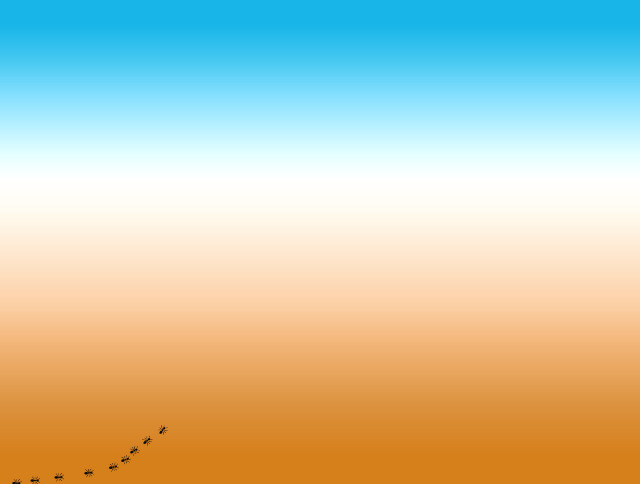
Write a WebGL 2 fragment shader that draws this background.

```glsl
#version 300 es
precision highp float;
// A blue sky fading through white into orange sand, with a small trail of ants.

uniform vec2 u_resolution;
out vec4 fragColor;

const int ANT_COUNT = 9;
const float ANT_SIZE = 0.0094;
const vec3 ANT_COLOR = vec3(0.06, 0.04, 0.03);

// Colour stops: rgb, then depth below the top edge.
const vec4 STOPS[10] = vec4[10](
    vec4(0.09, 0.71, 0.91, 0.05),
    vec4(0.26, 0.78, 0.94, 0.12),
    vec4(0.53, 0.88, 1.00, 0.20),
    vec4(0.90, 1.00, 1.00, 0.32),
    vec4(1.00, 1.00, 1.00, 0.37),
    vec4(1.00, 0.99, 0.95, 0.43),
    vec4(0.99, 0.82, 0.66, 0.625),
    vec4(0.95, 0.71, 0.47, 0.71),
    vec4(0.86, 0.57, 0.24, 0.84),
    vec4(0.84, 0.50, 0.11, 0.94));

vec3 skyToSand(float depth) {
    vec3 color = STOPS[0].rgb;
    for (int i = 1; i < 10; i++) {
        float t = (depth - STOPS[i - 1].w) / (STOPS[i].w - STOPS[i - 1].w);
        color = mix(color, STOPS[i].rgb, clamp(t, 0.0, 1.0));
    }
    return color;
}

float segmentDistance(vec2 p, vec2 a, vec2 b) {
    vec2 ab = b - a;
    float t = clamp(dot(p - a, ab) / dot(ab, ab), 0.0, 1.0);
    return length(p - a - ab * t);
}

float ellipseDistance(vec2 p, vec2 center, vec2 radius) {
    return (length((p - center) / radius) - 1.0) * min(radius.x, radius.y);
}

float coverage(float dist, float blur) {
    return 1.0 - smoothstep(-0.5 * blur, 0.5 * blur, dist);
}

vec2 rotate(vec2 p, float angle) {
    float c = cos(angle), s = sin(angle);
    return vec2(c * p.x - s * p.y, s * p.x + c * p.y);
}

// Trail position of an ant, in units of the canvas height.
vec2 trailPoint(float i) {
    float spread = (i - 3.85) / 1.8;
    float wave = 0.785 * i;
    float x = 0.0342 + 0.0377 * i + 0.0497 * exp(-spread * spread) - 0.005 * sin(wave);
    float y = 0.0017 + 0.0137 * i - 0.0215 * sin(0.5 * wave);
    return vec2(x, y);
}

// An ant facing +x, about two units long.
float antMask(vec2 p, float blur) {
    float body = ellipseDistance(p, vec2(-0.58, 0.0), vec2(0.40, 0.28));
    body = min(body, ellipseDistance(p, vec2(0.0, 0.0), vec2(0.28, 0.17)));
    body = min(body, ellipseDistance(p, vec2(0.52, 0.0), vec2(0.27, 0.23)));

    // Legs and feelers mirror across the body axis.
    vec2 q = vec2(p.x, abs(p.y));
    float limbs = segmentDistance(q, vec2(0.6, 0.1), vec2(1.05, 0.45));
    for (int i = -1; i <= 1; i++) {
        float side = float(i);
        vec2 knee = vec2(0.32 * side, 0.5);
        limbs = min(limbs, segmentDistance(q, vec2(0.12 * side, 0.0), knee));
        limbs = min(limbs, segmentDistance(q, knee, vec2(0.6 * side, 0.8)));
    }
    return max(coverage(body, blur), 0.75 * coverage(limbs - 0.05, blur));
}

void main() {
    vec2 p = gl_FragCoord.xy / u_resolution.y;
    vec3 color = skyToSand(1.0 - p.y);
    float blur = 1.2 / (u_resolution.y * ANT_SIZE);

    // The ants turn upward as the trail climbs.
    for (int i = 0; i < ANT_COUNT; i++) {
        float n = float(i);
        vec2 local = rotate(p - trailPoint(n), -0.014 * n * n) / ANT_SIZE;
        color = mix(color, ANT_COLOR, antMask(local, blur));
    }
    fragColor = vec4(color, 1.0);
}
```
